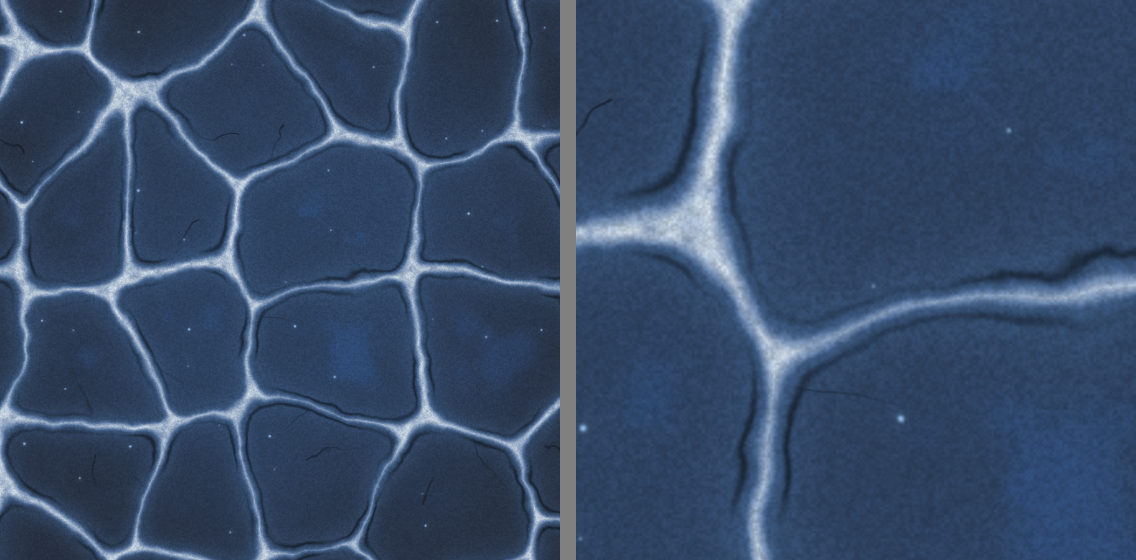
Left: the whole. Right: its middle third, enlarged.
This texture is drawn by a WebGL 2 fragment shader. Its source:

```glsl
#version 300 es
precision highp float;
// Pale glowing veins divide a dark navy membrane into rounded, irregular cells.
// Soft-minimum Voronoi borders thicken at the junctions; halo, dark contour,
// hairline cracks, sparse specks, clouds and fine grain are layered over them.

uniform vec2 u_resolution;
out vec4 fragColor;

const float CELLS = 4.1;          // cells across the canvas
const float JITTER = 0.74;        // irregularity of the cell sites
const float ROUNDING = 100.0;     // lower values give rounder corners
const float VEIN_HALF = 0.0052;   // half width of a vein
const float VEIN_VARY = 0.0070;   // variation of that width
const float HALO_REACH = 0.015;
const float CONTOUR_AT = 0.0080;  // dark line, measured from the vein edge
const float CRACK_GRID = 4.6;
const float SPECK_GRID = 11.0;
const float GRAIN_SCALE = 640.0;
const float GRAIN_AMOUNT = 0.13;
const vec3 DEEP = vec3(0.148, 0.184, 0.248);
const vec3 NAVY = vec3(0.178, 0.262, 0.385);
const vec3 CLOUD = vec3(0.185, 0.315, 0.520);
const vec3 HALO = vec3(0.250, 0.375, 0.540);
const vec3 RIM = vec3(0.370, 0.480, 0.640);
const vec3 PALE = vec3(0.735, 0.790, 0.850);
const vec3 SPECK = vec3(0.560, 0.730, 0.920);

// Integer hash: two values in 0..1 for each lattice point
vec2 hash2(vec2 p) {
    uvec2 v = uvec2(ivec2(floor(p)) + 4096);
    v = v * 1664525u + 1013904223u;
    v.x += v.y * 1664525u;
    v.y += v.x * 1664525u;
    v ^= v >> 16u;
    v.x += v.y * 1664525u;
    v.y += v.x * 1664525u;
    v ^= v >> 16u;
    return vec2(v & 65535u) / 65535.0;
}

vec2 noise2(vec2 p) {
    vec2 i = floor(p), f = fract(p);
    f = f * f * (3.0 - 2.0 * f);
    return mix(mix(hash2(i), hash2(i + vec2(1, 0)), f.x),
               mix(hash2(i + vec2(0, 1)), hash2(i + vec2(1, 1)), f.x), f.y);
}

float fbm(vec2 p) {
    float sum = 0.0, amp = 0.533;
    for (int i = 0; i < 4; i++) {
        sum += amp * noise2(p).x;
        p = mat2(1.6, 1.2, -1.2, 1.6) * p + 7.3;
        amp *= 0.5;
    }
    return sum;
}

vec2 cellSite(vec2 id) {
    return id + 0.5 + JITTER * (hash2(id + 31.0) - 0.5);
}

// Rounded distance to the nearest cell border, in canvas units
float borderDistance(vec2 p) {
    vec2 q = p * CELLS, home = floor(q), toNear = vec2(9.0), nearId = home;
    for (int y = -1; y <= 1; y++)
    for (int x = -1; x <= 1; x++) {
        vec2 id = home + vec2(x, y), r = cellSite(id) - q;
        if (dot(r, r) < dot(toNear, toNear)) { toNear = r; nearId = id; }
    }
    float sum = 0.0;
    for (int y = -2; y <= 2; y++)
    for (int x = -2; x <= 2; x++) {
        if (x == 0 && y == 0) continue;
        vec2 r = cellSite(nearId + vec2(x, y)) - q;
        float d = dot(0.5 * (toNear + r), normalize(r - toNear));
        sum += exp(-ROUNDING * d / CELLS);
    }
    return -log(max(sum, 1e-30)) / ROUNDING;
}

// Scattered, tapering hairlines
float cracks(vec2 p, float px) {
    vec2 q = (p + 0.022 * noise2(p * 24.0) + 0.006 * noise2(p * 90.0)) * CRACK_GRID;
    float ink = 0.0;
    for (int y = -1; y <= 1; y++)
    for (int x = -1; x <= 1; x++) {
        vec2 id = floor(q) + vec2(x, y), h = hash2(id + 211.0), k = hash2(id + 503.0);
        float angle = 6.2832 * k.x, len = mix(0.25, 0.7, k.y);
        vec2 dir = vec2(cos(angle), sin(angle)), r = q - id - h;
        float t = clamp(dot(r, dir) / len, 0.0, 1.0);
        float d = length(r - dir * len * t) / CRACK_GRID;
        float line = 1.0 - smoothstep(0.0003, 0.0011 + px, d);
        ink = max(ink, line * (1.0 - t) * step(0.35, hash2(id + 77.0).x));
    }
    return ink;
}

// Small glowing points
float specks(vec2 p, float px) {
    vec2 id = floor(p * SPECK_GRID), h = hash2(id + 907.0), k = hash2(id + 641.0);
    float d = length(p * SPECK_GRID - id - mix(vec2(0.15), vec2(0.85), h)) / SPECK_GRID;
    float size = mix(0.0010, 0.0019, k.y) + 0.25 * px;
    float glow = exp(-d * d / (size * size)) + 0.12 * exp(-d / 0.004);
    return glow * step(0.52, k.x) * mix(0.35, 1.0, k.y);
}

void main() {
    float px = 1.0 / min(u_resolution.x, u_resolution.y);
    vec2 p = gl_FragCoord.xy * px;
    vec2 fromCentre = gl_FragCoord.xy / u_resolution - 0.5;

    // Wavering vein outline with a slightly ragged edge
    vec2 warped = p + 0.024 * (noise2(p * 11.0) - 0.5) + 0.007 * (noise2(p * 42.0) - 0.5);
    float halfWidth = VEIN_HALF + VEIN_VARY * (noise2(p * 9.0 + 40.0).x - 0.5);
    float mottle = fbm(p * 85.0);
    float d = borderDistance(warped) - halfWidth + 0.004 * (mottle - 0.5);
    float inside = smoothstep(0.004, 0.016, d);

    // Membrane with vignette and blue clouds
    float mist = fbm(p * 6.0);
    float tone = 1.0 - smoothstep(0.12, 0.68, length(fromCentre)) + 0.6 * (mist - 0.5);
    vec3 col = mix(DEEP, NAVY, clamp(tone, 0.0, 1.0));
    float cloud = smoothstep(0.50, 0.80, fbm(p * 11.0 + 19.0)) * smoothstep(0.03, 0.09, d);
    col = mix(col, CLOUD, 0.6 * cloud * clamp(tone + 0.2, 0.0, 1.0));
    col *= 1.0 - 0.38 * inside * cracks(p, px);

    // Halo and broken dark contour beside the vein
    col = mix(col, HALO, 0.75 * exp(-max(d, 0.0) / HALO_REACH));
    float offset = (d - CONTOUR_AT - 0.005 * (noise2(p * 30.0).y - 0.5)) / (0.0023 + 0.4 * px);
    float strength = mix(0.04, 0.48, smoothstep(0.25, 0.85, noise2(p * 15.0 + 5.0).y));
    col *= 1.0 - strength * exp(-offset * offset);

    // Vein: blue rim, mottled pale core
    float edge = 0.0020 + px;
    col = mix(col, RIM, 1.0 - smoothstep(-edge, edge, d));
    float core = 1.0 - smoothstep(-0.0080, 0.0005, d);
    col = mix(col, PALE, clamp(core * mix(0.25, 1.55, mottle), 0.0, 1.05));

    col = mix(col, SPECK, clamp(inside * specks(p, px), 0.0, 1.0));
    float grain = noise2(p * GRAIN_SCALE).x + noise2(p * GRAIN_SCALE * 0.53).y - 1.0;
    col *= 1.0 + GRAIN_AMOUNT * grain;
    fragColor = vec4(col, 1.0);
}
```
